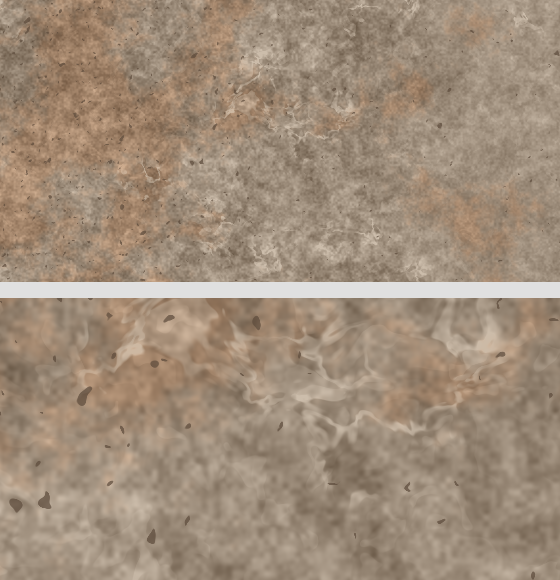
Top: the whole. Bottom: its middle third, enlarged.
Reproduce this texture procedurally as a WebGL 2 fragment shader.

```glsl
#version 300 es
precision highp float;

uniform vec2 u_resolution;
out vec4 fragColor;

float hash(vec2 p) {
    vec3 q = fract(vec3(p.xyx) * 0.1031);
    q += dot(q, q.yzx + 33.33);
    return fract((q.x + q.y) * q.z);
}

vec2 hash2(vec2 p) {
    return vec2(hash(p + 17.3), hash(p + 71.9));
}

mat2 rotation(float angle) {
    float c = cos(angle), s = sin(angle);
    return mat2(c, s, -s, c);
}

float noise(vec2 p) {
    vec2 i = floor(p), f = fract(p);
    f = f * f * (3.0 - 2.0 * f);
    float low = mix(hash(i), hash(i + vec2(1, 0)), f.x);
    float high = mix(hash(i + vec2(0, 1)), hash(i + vec2(1, 1)), f.x);
    return mix(low, high, f.y);
}

float fbm(vec2 p, int octaves) {
    float sum = 0.0, total = 0.0, weight = 0.5;
    mat2 turn = 2.03 * rotation(0.65);
    for (int i = 0; i < octaves; i++) {
        sum += weight * noise(p);
        total += weight;
        weight *= 0.55;
        p = turn * p + 11.7;
    }
    return sum / total;
}

// Zone of the slab that is rich in shell fragments
float shellZone(vec2 p) {
    float band = smoothstep(0.25, 0.6, p.x) * (1.0 - smoothstep(1.3, 1.65, p.x));
    return band * smoothstep(-0.05, 0.3, p.x - p.y);
}

// Scattered ragged blobs, each with its own tilt and size
float shellPatches(vec2 p, float cellSize) {
    vec2 q = p / cellSize + 0.9 * (vec2(fbm(p * 11.0, 3), fbm(p * 11.0 + 40.0, 3)) - 0.5);
    float mask = 0.0;
    for (int y = -1; y <= 1; y++) {
        for (int x = -1; x <= 1; x++) {
            vec2 cell = floor(q) + vec2(x, y);
            vec2 center = cell + hash2(cell);
            float keep = step(hash(cell + 5.1), 0.75 * shellZone(center * cellSize) + 0.04);
            vec2 d = rotation(6.28 * hash(cell + 9.4)) * (q - center) * vec2(1.0, 1.5);
            float radius = mix(0.3, 0.75, hash(cell + 3.7));
            mask = max(mask, keep * (1.0 - smoothstep(0.45, 1.0, length(d) / radius)));
        }
    }
    return mask;
}

// Small elongated holes, one at most per grid cell
float pits(vec2 p, float cells, float density, float pixel) {
    vec2 q = p * cells + 0.35 * (noise(p * cells * 3.0) - 0.5);
    vec2 cell = floor(q);
    vec2 d = q - cell - mix(vec2(0.3), vec2(0.7), hash2(cell));
    d = rotation(3.14 * hash(cell + 2.2)) * d * vec2(1.0, 1.7);
    float radius = mix(0.1, 0.26, hash(cell + 8.8));
    float edge = pixel * cells * 0.8;
    float hole = 1.0 - smoothstep(radius - edge, radius + edge, length(d));
    return hole * step(hash(cell + 6.6), density);
}

void main() {
    vec2 p = gl_FragCoord.xy / u_resolution.y;
    float pixel = 1.0 / u_resolution.y;
    float left = 1.0 - smoothstep(0.3, 1.2, p.x);
    float right = smoothstep(1.25, 1.7, p.x);

    // Mottled ground from broad clouds down to grain
    float clouds = fbm(p * 2.5 + 3.0, 4) - 0.5;
    float mottle = fbm(p * 9.0 + 20.0, 5) - 0.5;
    float fine = fbm(p * 38.0, 3) - 0.5;
    float grain = noise(p * 135.0) - 0.5;
    float contrast = mix(1.1, 0.75, right);
    float tone = 0.47 + 0.55 * clouds + 0.05 * right;
    tone += contrast * (0.75 * mottle + 0.9 * fine + 0.4 * grain);

    // Crisp-edged stains and pale crumbs
    vec2 warp = vec2(fbm(p * 8.0 + 7.0, 3), fbm(p * 8.0 + 60.0, 3)) - 0.5;
    vec2 w = p + 0.09 * warp;
    tone -= 0.13 * contrast * smoothstep(0.54, 0.6, fbm(w * 15.0 + 31.0, 4));
    tone += 0.16 * contrast * smoothstep(0.61, 0.67, fbm(w * 27.0 + 83.0, 3));

    // Curled shell fragments
    float patches = max(shellPatches(p, 0.2), 0.08);
    float ridge = 1.0 - abs(2.0 * fbm(w * 15.0 + 50.0, 4) - 1.0);
    float curl = smoothstep(0.87, 0.97, ridge);
    float flake = smoothstep(0.53, 0.6, fbm(w * 21.0 + 12.0, 3));
    float pale = patches * max(curl, 0.65 * flake);
    tone += 0.5 * pale - 0.1 * patches * (1.0 - curl);

    vec3 stone = mix(vec3(0.50, 0.435, 0.365), vec3(0.74, 0.68, 0.61), clamp(tone, -0.3, 1.25));

    // Iron staining, strongest on the left
    float iron = fbm(p * 3.5 + 0.05 * warp + 90.0, 5) + 0.25 * left - 0.13 + 0.25 * fine;
    float rust = smoothstep(0.43, 0.66, iron) * (1.0 - 0.7 * pale);
    stone *= mix(vec3(1.0), vec3(1.01, 0.91, 0.83), rust);

    // Open pores
    float holes = pits(p, 46.0, 0.04 + 0.13 * left, pixel);
    holes = max(holes, pits(p + 4.3, 24.0, 0.015 + 0.08 * left, pixel));
    stone = mix(stone, vec3(0.36, 0.29, 0.23), 0.7 * holes);

    fragColor = vec4(stone, 1.0);
}
```
